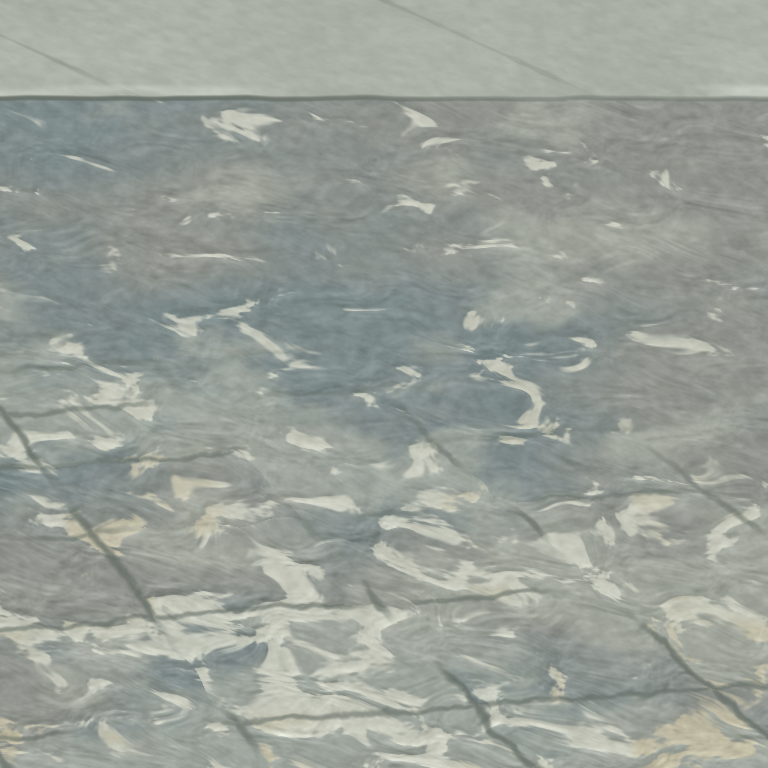
Write a Shadertoy shader that draws this texture.

```glsl
// Weathered slate paving seen at a slant, below a smooth pale concrete kerb.
// Joints follow a perspective grid; anisotropic fbm gives the worn patches,
// the chipped pale flakes and the fine relief on the stone.

const vec3 KERB       = vec3(0.675, 0.695, 0.655);
const vec3 SLATE_BLUE = vec3(0.495, 0.545, 0.545);
const vec3 SLATE_WARM = vec3(0.565, 0.580, 0.555);
const vec3 WORN       = vec3(0.655, 0.675, 0.635);
const vec3 FLAKE      = vec3(0.790, 0.800, 0.745);
const vec3 OCHRE      = vec3(0.740, 0.690, 0.560);
const vec3 JOINT      = vec3(0.390, 0.425, 0.395);

const float KERB_EDGE   = 0.128;  // distance of the kerb edge from the top
const float ROW_HORIZON = 0.277;  // where the rows of joints converge
const float ROW_RATIO   = 1.27;   // growth of each row toward the viewer
const float JOINT_WIDTH = 0.0035;
const float FLAKE_TILT  = 0.16;   // downward slant of the flakes
const float RELIEF      = 0.40;
const float GRAIN       = 0.055;

float hash(vec2 p) {
    vec3 q = fract(p.xyx * vec3(0.1031, 0.1030, 0.0973));
    q += dot(q, q.yzx + 33.33);
    return fract((q.x + q.y) * q.z);
}

float noise(vec2 p) {
    vec2 i = floor(p), f = fract(p);
    f = f * f * (3.0 - 2.0 * f);
    return mix(mix(hash(i), hash(i + vec2(1, 0)), f.x),
               mix(hash(i + vec2(0, 1)), hash(i + vec2(1, 1)), f.x), f.y);
}

float fbm(vec2 p) {
    float sum = 0.0, amp = 0.533;
    for (int i = 0; i < 4; i++) {
        sum += amp * noise(p);
        p = mat2(0.96, 0.28, -0.28, 0.96) * p * 2.03 + 17.3;
        amp *= 0.5;
    }
    return sum;
}

// Height of the chipped surface: short ragged strokes, wider than tall
float chips(vec2 p) {
    vec2 q = vec2(p.x, p.y - FLAKE_TILT * p.x) * vec2(19.0, 42.0);
    q += 1.6 * (vec2(noise(q * 0.7), noise(q * 0.7 + 41.0)) - 0.5);
    return fbm(q + 60.0);
}

// Perspective grid: x counts the slanting columns, y the rows
vec2 slabGrid(vec2 p) {
    float y = p.y - 0.64;
    float column = (p.x - 0.08 - 0.75 * y) / (0.28 + 0.18 * y);
    float row = max(p.y + 0.07 * p.x - ROW_HORIZON, 0.03);
    return vec2(column, log(row / 0.426) / log(ROW_RATIO));
}

// Distances to the nearest column joint and row joint
vec2 jointDistance(vec2 p, vec2 grid) {
    vec2 d = abs(fract(grid + 0.5) - 0.5);
    float row = max(p.y + 0.07 * p.x - ROW_HORIZON, 0.03);
    return d * vec2(0.73 * (0.28 + 0.18 * (p.y - 0.64)), row * log(ROW_RATIO));
}

vec3 kerb(vec2 p) {
    vec3 col = KERB + 0.05 * (fbm(p * vec2(5.0, 14.0)) - 0.5);
    col += 0.07 * (fbm(vec2(p.x, p.y - 0.2 * p.x) * vec2(60.0, 130.0)) - 0.5);
    float crack = abs(fract((p.x - 2.2 * p.y + 0.1) / 0.6 + 0.5) - 0.5) * 0.25;
    crack += 0.004 * (noise(p * 40.0) - 0.5);
    col -= 0.09 * (1.0 - smoothstep(0.0, 0.004, abs(crack))) * noise(p * 13.0);
    float lip = smoothstep(0.012, 0.002, abs(p.y - KERB_EDGE + 0.009));
    return col + 0.09 * lip * smoothstep(0.45, 0.75, noise(p * vec2(7.0, 30.0)));
}

vec3 paving(vec2 p) {
    vec2 wobble = vec2(fbm(p * 22.0), fbm(p * 22.0 + 50.0)) - 0.5;
    vec2 jp = p + 0.022 * wobble;
    vec2 grid = slabGrid(jp);
    float nearness = smoothstep(0.30, 0.95, p.y - 0.16 * (p.x - 0.5));
    float jointed = smoothstep(0.36, 0.66, p.y - 0.20 * (p.x - 0.4));
    float slab = (hash(floor(grid) + 9.0) - 0.5) * jointed;

    // Bluish and warm stone, then broad worn areas
    float tint = fbm(p * vec2(3.2, 6.5) + 4.0);
    vec3 col = mix(SLATE_WARM, SLATE_BLUE, smoothstep(0.33, 0.67, tint));
    float patchy = fbm(p * vec2(7.0, 13.0) + 21.0);
    float worn = smoothstep(0.46, 0.70, patchy + 0.27 * nearness - 0.07 + 0.20 * slab);
    col = mix(col, WORN, 0.75 * worn);

    // Joints: broken dark lines with chipped pale shoulders
    vec2 d = jointDistance(jp, grid);
    vec2 broken = vec2(smoothstep(0.25, 0.55, noise(p * 11.0 + 3.0)),
                       smoothstep(0.30, 0.60, noise(p * vec2(8.0, 14.0) + 30.0)));
    vec2 dark = (1.0 - smoothstep(vec2(0.3, 0.2) * JOINT_WIDTH,
                                  vec2(2.2, 1.6) * JOINT_WIDTH, d)) * broken;
    float joint = max(dark.x, 0.8 * dark.y) * jointed;
    float shoulder = jointed * (1.0 - smoothstep(0.004, 0.028, min(d.x, d.y)));

    // Flakes cluster, and thicken toward the viewer
    float h = chips(p);
    float cluster = fbm(p * vec2(6.0, 9.0) + 70.0) - 0.5;
    float level = 0.705 - 0.125 * nearness - 0.20 * cluster
                - 0.10 * slab - 0.05 * shoulder;
    float flake = smoothstep(level - 0.025, level + 0.085, h);
    float stain = smoothstep(0.56, 0.74, noise(p * 8.0 + 90.0) + 0.12 * shoulder);
    col = mix(col, mix(FLAKE, OCHRE, 0.6 * stain * nearness), 0.88 * flake);

    // Slanted light on the relief, and fine streaky grain
    col += RELIEF * (h - chips(p + vec2(0.0025, 0.0035))) * mix(0.55, 1.0, nearness);
    col += GRAIN * (fbm(vec2(p.x + p.y, p.y - 0.5 * p.x) * vec2(55.0, 100.0)) - 0.5) * 2.0;
    return mix(col, JOINT, 0.72 * joint);
}

void mainImage(out vec4 fragColor, in vec2 fragCoord) {
    vec2 p = fragCoord / iResolution.y;
    p.y = 1.0 - p.y;
    float edge = p.y - KERB_EDGE + 0.003 * (noise(p * 25.0) - 0.5);
    vec3 col = mix(kerb(p), paving(p), smoothstep(-0.002, 0.002, edge));
    float gap = 1.0 - smoothstep(0.001, 0.005, abs(edge));
    col = mix(col, JOINT, gap * mix(0.85, 0.45, smoothstep(0.2, 0.8, p.x)));
    fragColor = vec4(clamp(col, 0.0, 1.0), 1.0);
}
```
